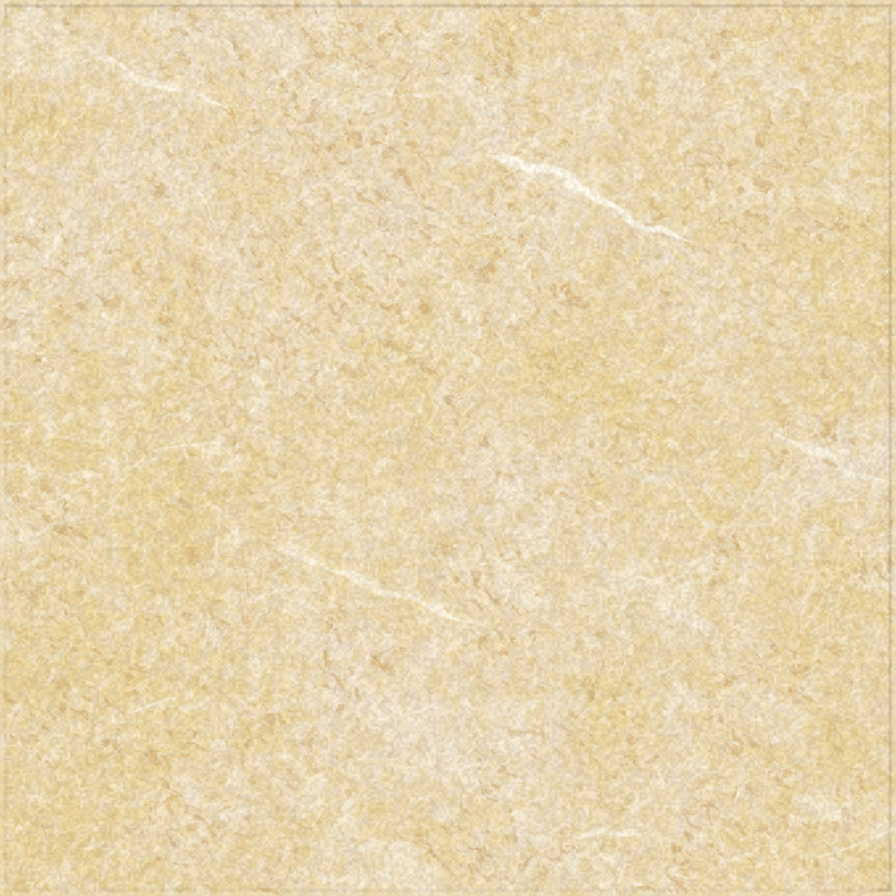
This texture is drawn by a WebGL 1 fragment shader. Its source:

```glsl
precision highp float;
// Polished cream marble tile: warped fractal noise tints the stone, then
// fine grit, broken chips, shell rings, wisps and tapered pale veins lie
// on top. A crisp grain and a thin bevelled rim finish the surface.
uniform vec2 u_resolution;

float hash(vec2 p) {
  vec3 q = fract(p.xyx * vec3(0.1031, 0.1030, 0.0973));
  q += dot(q, q.yzx + 33.33);
  return fract((q.x + q.y) * q.z);
}

float noise(vec2 p) {
  vec2 i = floor(p), f = fract(p);
  f = f * f * (3.0 - 2.0 * f);
  return mix(mix(hash(i), hash(i + vec2(1.0, 0.0)), f.x),
             mix(hash(i + vec2(0.0, 1.0)), hash(i + 1.0), f.x), f.y);
}

float fbm(vec2 p) {
  float sum = 0.0, gain = 0.5;
  for (int i = 0; i < 4; i++) {
    sum += gain * noise(p);
    p = mat2(1.6, 1.2, -1.2, 1.6) * p + 17.3;
    gain *= 0.5;
  }
  return sum / 0.94;
}

vec2 along(vec2 d, float angle) {
  float c = cos(angle), s = sin(angle);
  return vec2(c * d.x + s * d.y, c * d.y - s * d.x);
}

// Randomly turned ellipses, at most one per cell; x is the fill, y the outline
vec2 flecks(vec2 p, float scale, float density, float seed) {
  p = p * scale + seed;
  vec2 cell = floor(p);
  vec2 centre = 0.35 + 0.3 * vec2(hash(cell + 3.1), hash(cell + 7.7));
  vec2 d = along(fract(p) - centre, 6.28 * hash(cell + 11.3));
  float radius = mix(0.1, 0.28, hash(cell + 19.9));
  float dist = length(d * vec2(1.0, 1.3 + 1.5 * hash(cell + 23.5))) - radius;
  float soft = 0.0015 * scale;
  float present = step(hash(cell + 31.7), density);
  return present * vec2(1.0 - smoothstep(-soft, soft, dist),
                        1.0 - smoothstep(0.0, soft + 0.03, abs(dist)));
}

// Thin threads where a noise field crosses its middle value
float threads(vec2 p, float scale, float width) {
  float n = 0.7 * noise(p * scale) + 0.3 * noise(p * scale * 2.3 + 5.0);
  return 1.0 - smoothstep(0.0, width, abs(n - 0.5));
}

// Tapered, broken veins, spread evenly and mostly falling to the right
float veins(vec2 p) {
  float mask = 0.0;
  float broken = smoothstep(0.25, 0.6, fbm(p * 38.0 + 11.0));
  p += 0.07 * (vec2(fbm(p * 6.0 + 41.0), fbm(p * 6.0 + 83.0)) - 0.5);
  p += 0.012 * (vec2(noise(p * 45.0), noise(p * 45.0 + 23.0)) - 0.5);
  for (int i = 0; i < 16; i++) {
    float k = float(i);
    float bold = pow(1.0 - k / 16.0, 6.0);
    vec2 centre = fract(vec2(0.66, 0.78) + k * vec2(0.755, 0.570));
    float h = hash(vec2(k, 4.0));
    float angle = h < 0.3 && i > 0 ? 0.1 + h : -0.25 - 0.35 * h;
    vec2 q = along(p - centre, angle);
    float t = q.x / (mix(0.04, 0.1, hash(vec2(k, 9.0))) + 0.03 * bold);
    float taper = max(1.0 - t * t, 0.0);
    float width = (0.0012 + 0.006 * bold) * taper * (0.2 + 1.6 * noise(p * 30.0 + k));
    float line = 1.0 - smoothstep(width * 0.4, width + 0.002, abs(q.y));
    float halo = 0.2 * exp(-abs(q.y) * 100.0);
    float strength = (0.6 + 0.35 * bold) * smoothstep(0.0, 0.35, taper);
    mask = max(mask, strength * max(line * mix(broken, 1.0, bold), halo));
  }
  return mask;
}

void main() {
  vec2 uv = gl_FragCoord.xy / u_resolution;
  vec2 p = uv * u_resolution / min(u_resolution.x, u_resolution.y);
  vec2 warp = vec2(fbm(p * 5.0 + 2.0), fbm(p * 5.0 + 29.0)) - 0.5;
  vec2 tear = 0.013 * (vec2(fbm(p * 75.0), fbm(p * 75.0 + 61.0)) - 0.5);
  vec2 stone = p + 0.16 * warp;
  vec2 ragged = p + 0.05 * warp + tear;

  // Stone tint: broad clouds, smaller blotches and crumbly detail
  float cloud = fbm(along(stone, -0.35) * vec2(2.6, 4.0) + 13.0);
  float blotch = fbm(along(stone + tear, -0.4) * vec2(11.0, 17.0) + 7.0);
  float crumb = fbm(ragged * 95.0);
  float tone = 0.48 + 0.85 * (cloud - 0.5) + 0.8 * (blotch - 0.5) + 1.3 * (crumb - 0.5);
  vec3 color = mix(vec3(0.897, 0.81, 0.585), vec3(0.914, 0.858, 0.765), clamp(tone, 0.0, 1.0));

  // Ochre grit in short slanted marks, with hairlines and a few rusty patches
  vec3 ochre = vec3(0.80, 0.645, 0.42);
  float grit = smoothstep(0.58, 0.74, fbm(along(ragged, -0.7) * vec2(85.0, 150.0) + 5.0));
  grit *= 0.4 + 0.6 * smoothstep(0.35, 0.65, noise(p * 16.0 + 77.0));
  float hair = threads(stone + tear, 24.0, 0.025) * smoothstep(0.5, 0.75, noise(p * 27.0 + 3.0));
  float rust = flecks(ragged, 17.0, 0.03, 37.0).x * smoothstep(0.4, 0.6, fbm(p * 70.0));
  color = mix(color, ochre, clamp(0.48 * grit + 0.25 * hair + 0.4 * rust, 0.0, 0.7));

  // Pale broken chips, slivers, shell outlines, wisps and veins
  vec3 ivory = vec3(0.95, 0.92, 0.84);
  float chips = smoothstep(0.57, 0.68, fbm(ragged * 46.0 + 93.0));
  chips *= 0.15 + 0.85 * smoothstep(0.45, 0.62, blotch);
  float slivers = smoothstep(0.6, 0.74, fbm(along(ragged, 0.8) * vec2(75.0, 150.0) + 31.0));
  float dots = flecks(ragged, 80.0, 0.12, 53.0).x;
  float shells = flecks(ragged, 19.0, 0.25, 127.0).y * smoothstep(0.35, 0.6, noise(p * 45.0));
  float wisps = threads(stone + tear + 9.0, 17.0, 0.035) * smoothstep(0.5, 0.75, noise(p * 14.0 + 21.0));
  float pale = 0.42 * chips + 0.45 * slivers + 0.4 * (dots + shells + wisps);
  color = mix(color, ivory, clamp(pale, 0.0, 0.75));
  color = mix(color, vec3(0.97, 0.945, 0.88), veins(p));

  // Crisp surface grain, also tinting the stone slightly
  float grain = 0.65 * noise(p * 340.0) + 0.35 * noise(along(p, 0.6) * 200.0 + 50.0) - 0.5;
  color *= 1.0 + grain * vec3(0.15, 0.165, 0.21);

  // Bevelled rim: a faint groove beside a light edge
  vec2 inset = min(uv, 1.0 - uv);
  float edge = min(inset.x, inset.y);
  float groove = 1.0 - smoothstep(0.0008, 0.0028, abs(edge - 0.0065));
  float lit = 1.0 - smoothstep(0.001, 0.005, edge);
  float shade = uv.y > 0.98 || uv.x > 0.98 ? 0.1 : 0.03;
  color = mix(color * (1.0 - shade * groove), vec3(0.93, 0.87, 0.72), 0.4 * lit);

  gl_FragColor = vec4(color, 1.0);
}
```
